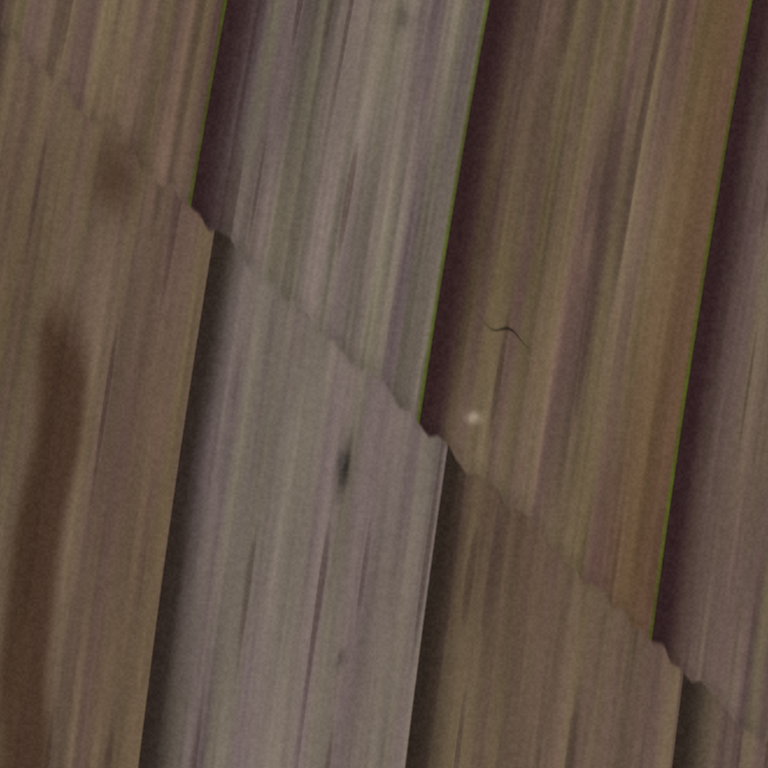
Give the GLSL for this texture, as a Shadertoy shader.

```glsl
// Weathered wooden shingles: two courses of leaning planks meet on a diagonal.
// Each course is cut into planks along a bent grain axis, then given streaks,
// stains, a deep shadow beside every seam and a mossy rim on the upper course.

float hash(vec2 p) {
    p = fract(p * vec2(0.1031, 0.1137));
    p += dot(p, p.yx + 33.33);
    return fract((p.x + p.y) * p.x * 91.7);
}

float noise(vec2 p) {
    vec2 cell = floor(p), f = fract(p);
    f = f * f * (3.0 - 2.0 * f);
    return mix(mix(hash(cell), hash(cell + vec2(1, 0)), f.x),
               mix(hash(cell + vec2(0, 1)), hash(cell + vec2(1, 1)), f.x), f.y);
}

// Soft elliptical spot: 1 in the centre, 0 far away
float spot(vec2 p, vec2 centre, vec2 radius) {
    vec2 q = (p - centre) / radius;
    return exp(-dot(q, q));
}

// Long fibres of several widths, centred on zero
float fibres(vec2 g) {
    return 0.40 * noise(g * vec2(38.0, 2.0)) + 0.35 * noise(g * vec2(95.0, 3.5))
         + 0.25 * noise(g * vec2(210.0, 7.0)) - 0.5;
}

// One course of planks; upper is 1 for the upper course and 0 for the lower
vec3 planks(vec2 uv, vec2 grain, float upper) {
    float pitch = mix(0.3475, 0.342, upper);
    float s = (grain.x - mix(0.182, 0.146, upper)) / pitch;
    float id = floor(s);
    float fromLeft = fract(s) * pitch;
    float fromRight = pitch - fromLeft;
    vec2 g = grain + vec2(id * 3.7 + 20.0, upper * 9.0 + 30.0);

    // Base tone: alternating grey and brown planks, paler mid-plank
    float grey = 0.5 + 0.5 * cos(2.3 * id);
    vec3 col = mix(vec3(0.385, 0.310, 0.247), vec3(0.435, 0.388, 0.358), grey);
    col *= 0.93 + 0.10 * smoothstep(0.02, 0.16, fromLeft);
    float cloud = noise(g * vec2(9.0, 3.0)) - 0.5;
    col += cloud * vec3(0.045, 0.045, 0.05);

    // Fibres, with tinted streaks and sparse dark cracks
    float streakiness = mix(0.75, 1.1, upper);
    col *= 1.0 + 0.50 * streakiness * fibres(g);
    float tint = noise(g * vec2(62.0, 2.5) + 7.0) - 0.5;
    col += tint * streakiness * vec3(0.025, 0.055, -0.015);
    float crack = smoothstep(0.76, 0.94, noise(g * vec2(75.0, 4.0) + 50.0));
    col = mix(col, vec3(0.24, 0.18, 0.17), 0.45 * crack);

    // Warm band along the right side of brown upper planks
    float band = smoothstep(0.11, 0.04, fromRight) * upper * (1.0 - grey);
    col = mix(col, vec3(0.40, 0.29, 0.18), 0.5 * band * step(0.5, id));

    // Shadow cast to the right of the seam
    float width = mix(0.046, 0.060, upper) * (0.85 + 0.3 * noise(g.yy * 5.0));
    float shadow = 1.0 - smoothstep(0.006, width, fromLeft);
    vec3 shade = mix(vec3(0.170, 0.135, 0.115), vec3(0.185, 0.115, 0.125), upper);
    col = mix(col, shade, 0.92 * shadow);

    // Rim on the left of the seam: moss above, pale worn edge below
    float rim = 1.0 - smoothstep(0.003, 0.010, fromRight);
    vec3 moss = mix(vec3(0.25, 0.27, 0.10), vec3(0.30, 0.40, 0.08), noise(g.yy * 14.0));
    col = mix(col, mix(col * 1.06, moss, upper), 0.8 * rim);
    return mix(col, shade, 1.0 - smoothstep(0.0, 0.004, fromRight));
}

void mainImage(out vec4 fragColor, in vec2 fragCoord) {
    vec2 uv = fragCoord / iResolution.xy;

    // Bend the canvas so that grain.x is constant along a fibre
    vec2 grain = vec2(uv.x - 0.12 * uv.y - 0.032 * uv.y * uv.y, uv.y);

    // Ragged diagonal joint between the courses
    float joint = uv.y - 0.958 + 0.93 * uv.x;
    joint += 0.022 * (noise(vec2(grain.x * 70.0 + 40.0, 3.0)) - 0.5);
    vec3 col = mix(planks(uv, grain, 0.0), planks(uv, grain, 1.0),
                   smoothstep(-0.005, 0.005, joint));
    col *= 1.0 - 0.07 * exp(-pow((joint - 0.008) / 0.012, 2.0));

    // Brown damp stain running down the left plank, with a patch above it
    float wander = 0.025 * (noise(uv.yy * 7.0) - 0.5);
    float run = 1.0 - smoothstep(0.018, 0.045, abs(grain.x - 0.016 + wander));
    run *= 1.0 - smoothstep(0.58, 0.68, uv.y + 0.1 * noise(grain * vec2(50.0, 4.0)));
    float stain = max(run, 0.8 * spot(uv, vec2(0.15, 0.77), vec2(0.03, 0.05)));
    col = mix(col, vec3(0.245, 0.170, 0.120), 0.75 * stain);

    // Knots, a short split and a pale chip
    float knot = spot(grain, vec2(0.396, 0.39), vec2(0.009, 0.035))
               + 0.5 * spot(grain, vec2(0.427, 0.14), vec2(0.008, 0.014))
               + 0.4 * spot(uv, vec2(0.525, 0.975), vec2(0.016, 0.018));
    col *= 1.0 - 0.42 * knot * (0.5 + noise(grain * vec2(160.0, 40.0)));
    float bend = uv.y - 0.570 + 0.5 * (uv.x - 0.655) + 0.006 * sin(uv.x * 130.0);
    float split = exp(-pow(bend / 0.0022, 2.0)) * exp(-pow((uv.x - 0.66) / 0.022, 2.0));
    col *= 1.0 - 0.45 * split;
    col += 0.20 * spot(uv, vec2(0.617, 0.456), vec2(0.010, 0.008));

    // Fine surface speckle
    col += 0.035 * (noise(uv * 330.0) - 0.5) + 0.02 * (noise(uv * 170.0 + 9.0) - 0.5);
    fragColor = vec4(clamp(col, 0.0, 1.0), 1.0);
}
```
